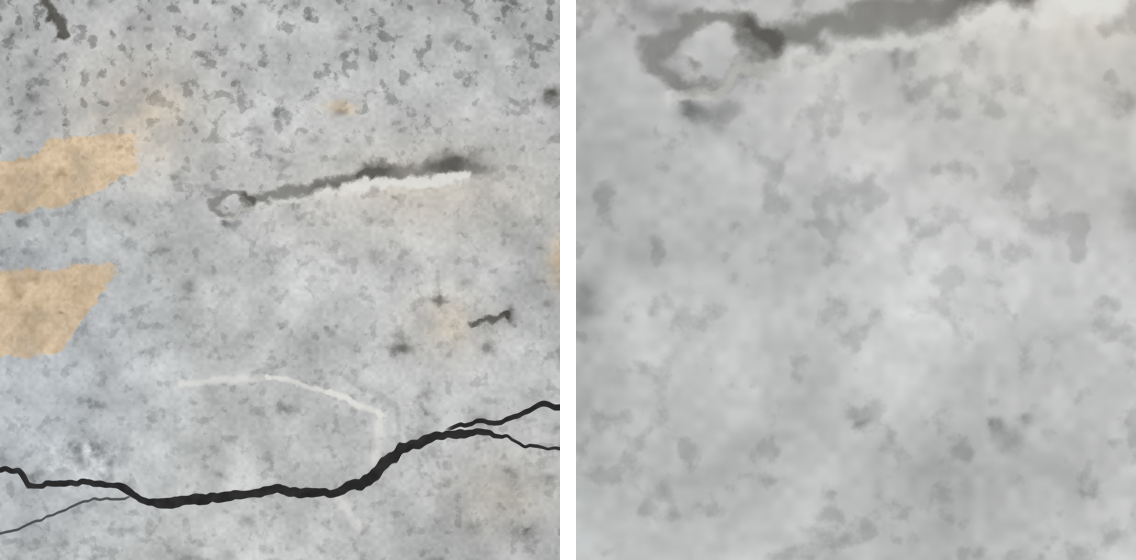
Left: the whole. Right: its middle third, enlarged.
Give the GLSL for this texture, as a WebGL 1 fragment shader.

```glsl
precision highp float;
// Weathered grey concrete: layered value noise gives the mottled skin, height
// curves trace the branching crack, and noise-warped strokes and blobs add
// the worn ochre paint, the gouge, the raised ridges and the pits.
uniform vec2 u_resolution;

const vec3 CONCRETE = vec3(0.736, 0.742, 0.738);
const vec3 OCHRE = vec3(0.825, 0.735, 0.615);
const vec3 CRACK_DARK = vec3(0.17, 0.17, 0.175);
const vec3 PIT_DARK = vec3(0.32, 0.315, 0.3);
const vec3 CHALK = vec3(0.88, 0.88, 0.86);
const float CLOUD = 0.15;    // contrast of broad tone
const float MOTTLE = 0.2;    // contrast of medium blotches
const float GRAIN = 0.055;   // contrast of fine grain
const float RAGGED = 0.024;  // displacement of worn edges

float hash(vec2 p) {
  vec3 q = fract(vec3(p.xyx) * 0.1031);
  q += dot(q, q.yzx + 33.33);
  return fract((q.x + q.y) * q.z);
}

float noise(vec2 p) {
  vec2 i = floor(p), f = fract(p);
  f = f * f * (3.0 - 2.0 * f);
  return mix(mix(hash(i), hash(i + vec2(1, 0)), f.x),
             mix(hash(i + vec2(0, 1)), hash(i + 1.0), f.x), f.y);
}

float fbm(vec2 p) {
  float sum = 0.0, amp = 0.516;
  for (int i = 0; i < 5; i++) {
    sum += amp * noise(p);
    p = mat2(1.6, 1.2, -1.2, 1.6) * p + 17.3;
    amp *= 0.5;
  }
  return sum;
}

// Soft stroke from a to b with half width w.
float stroke(vec2 p, vec2 a, vec2 b, float w) {
  vec2 d = b - a;
  float t = clamp(dot(p - a, d) / dot(d, d), 0.0, 1.0);
  return 1.0 - smoothstep(w * 0.3, w * 1.4, length(p - a - d * t));
}

float blob(vec2 p, float x, float y, float rx, float ry) {
  vec2 d = (p - vec2(x, y)) / vec2(rx, ry);
  return exp(-dot(d, d));
}

float ramp(float a, float b, float x) { return smoothstep(a, b, x); }

float jitter(float x) {
  return 0.01 * (noise(vec2(x * 32.0, 3)) - 0.5) + 0.005 * (noise(vec2(x * 95.0, 8)) - 0.5);
}

float mainCrack(float x) {
  return 0.16 - 0.024 * ramp(0.03, 0.055, x) - 0.03 * ramp(0.18, 0.28, x)
    + 0.016 * ramp(0.36, 0.5, x) + 0.104 * ramp(0.595, 0.79, x)
    - 0.03 * ramp(0.85, 1.0, x) + jitter(x);
}

// Crack coverage from vertical offset, slope and half width.
float crackLine(float dy, float slope, float w) {
  return 1.0 - ramp(w - 0.0012, w + 0.0018, abs(dy) / sqrt(1.0 + slope * slope));
}

void main() {
  vec2 p = gl_FragCoord.xy / u_resolution;
  float fine = fbm(p * 60.0), mid = fbm(p * 21.0 + 5.0), broad = fbm(p * 4.0 + 9.0);
  vec2 warp = vec2(fine, fbm(p * 60.0 + 40.0)) - 0.5;
  vec2 q = p + warp * RAGGED, r = p + warp * RAGGED * 0.5;

  // Concrete skin: darker and rougher at the top, bluish at the left
  float rough = ramp(0.55, 1.0, p.y + 0.15 * (broad - 0.5) - 0.08 * p.x);
  float tone = CLOUD * (broad - 0.5) + MOTTLE * (mid - 0.5)
    + GRAIN * (noise(p * 150.0) - 0.5) - 0.035 * rough;
  tone -= (0.08 + 0.1 * rough) * ramp(0.56, 0.76, fine);
  vec3 col = CONCRETE + tone;
  col += vec3(-0.018, -0.004, 0.016) * blob(p, 0.03, 0.3, 0.25, 0.3);

  // Worn ochre paint and faint warm stains
  float topA = 0.716 + 0.024 * ramp(0.07, 0.082, q.x) + 0.13 * q.x;
  float paintA = ramp(0.0, 0.01, min(topA - q.y, q.y - 0.613 - 1.3 * q.x * q.x))
    * ramp(0.255, 0.235, q.x);
  float lowB = 0.36 + 0.15 * ramp(0.09, 0.225, q.x);
  float paintB = ramp(0.0, 0.01, min(0.521 + 0.07 * q.x - q.y, q.y - lowB))
    * ramp(0.222, 0.195, q.x);
  float stain = 0.4 * blob(p, 0.25, 0.79, 0.1, 0.09) + 0.7 * blob(q, 0.61, 0.806, 0.03, 0.012)
    + 0.9 * blob(q, 1.0, 0.53, 0.022, 0.04) + 0.35 * blob(p, 0.8, 0.42, 0.06, 0.05)
    + 0.25 * blob(p, 0.76, 0.66, 0.2, 0.08) + 0.25 * blob(p, 0.9, 0.12, 0.07, 0.06);
  float paint = max(max(paintA, paintB) * (0.65 + 0.6 * mid), stain * (0.4 + 1.2 * mid));
  col = mix(col, OCHRE + 0.9 * tone + 0.22 * (fine - 0.5), min(paint, 0.95));

  // Scattered pits: one jittered smudge per cell, most cells empty
  for (int k = 0; k < 9; k++) {
    vec2 cell = floor(p * 15.0) + vec2(mod(float(k), 3.0), floor(float(k) / 3.0)) - 1.0;
    vec2 at = (cell + vec2(hash(cell + 3.0), hash(cell + 71.0))) / 15.0;
    float size = 0.004 + 0.007 * hash(cell + 29.0);
    col -= step(0.6, hash(cell + 113.0)) * 0.13 * blob(q, at.x, at.y, size * 1.4, size);
  }

  // Gouge: dark groove above a chalky lip, closed by a ring at the left
  float ring = abs(length((q - vec2(0.415, 0.635)) / vec2(0.036, 0.017)) - 1.0);
  float groove = 0.6 * stroke(q, vec2(0.44, 0.641), vec2(0.66, 0.688), 0.011)
    + 0.5 * stroke(q, vec2(0.65, 0.688), vec2(0.85, 0.7), 0.018) + 0.5 * ramp(0.45, 0.1, ring)
    + 0.55 * blob(q, 0.675, 0.7, 0.024, 0.017) + 0.6 * blob(q, 0.805, 0.712, 0.042, 0.021);
  col = mix(col, PIT_DARK, min(groove * (0.45 + mid), 0.88));
  float lip = stroke(q, vec2(0.63, 0.668), vec2(0.83, 0.682), 0.011)
    + 0.45 * stroke(q, vec2(0.39, 0.611), vec2(0.63, 0.664), 0.005);
  col = mix(col, CHALK, 0.9 * min(lip, 1.0));

  // Raised ridges with a faint outer shadow
  vec2 bend = vec2(0.68, 0.26), crest = vec2(0.48, 0.327);
  float ridge = 0.55 * stroke(r, vec2(0.325, 0.315), crest, 0.007)
    + 0.75 * stroke(r, crest, vec2(0.59, 0.3), 0.005) + 0.75 * stroke(r, vec2(0.59, 0.3), bend, 0.006)
    + 0.5 * stroke(r, bend, vec2(0.67, 0.17), 0.01)
    + 0.45 * stroke(r, vec2(0.605, 0.11), vec2(0.642, 0.055), 0.01);
  col = mix(col, CHALK, min(ridge * (0.5 + mid), 0.9));
  col -= 0.06 * stroke(r, vec2(0.62, 0.325), vec2(0.705, 0.275), 0.007);
  col -= 0.06 * stroke(r, vec2(0.71, 0.27), vec2(0.712, 0.195), 0.006);

  // Larger holes and a crumbled zone
  float holes = 0.85 * blob(q, 0.982, 0.83, 0.016, 0.015) + 0.85 * blob(q, 0.908, 0.437, 0.012, 0.014)
    + 0.75 * stroke(q, vec2(0.84, 0.417), vec2(0.9, 0.436), 0.007)
    + 0.65 * blob(q, 0.717, 0.381, 0.02, 0.009) + 0.5 * blob(q, 0.787, 0.461, 0.018, 0.007)
    + 0.8 * stroke(q, vec2(0.08, 1), vec2(0.117, 0.94), 0.01);
  col = mix(col, PIT_DARK - 0.04, min(holes, 0.95));
  col += blob(p, 0.15, 0.185, 0.07, 0.035) * 0.9 * (fbm(p * 45.0 + 80.0) - 0.5);

  // Branching crack: widest at the centre, thinning to the right
  float x = p.x, slope = (mainCrack(x + 0.002) - mainCrack(x - 0.002)) / 0.004;
  float width = 0.0045 + 0.0035 * ramp(0.17, 0.3, x) - 0.0055 * ramp(0.78, 0.92, x);
  width *= 0.75 + 0.5 * noise(vec2(x * 45.0, 21));
  float crack = crackLine(p.y - mainCrack(x), slope, width);
  float upper = 0.228 + 0.021 * ramp(0.79, 0.86, x) + 0.027 * ramp(0.88, 0.98, x) + jitter(x + 4.0);
  float lower = 0.043 + 0.07 * ramp(-0.03, 0.22, x) + jitter(x + 7.0);
  crack = max(crack, crackLine(p.y - upper, 0.3, 0.005 * x * x) * ramp(0.79, 0.81, x));
  crack = max(crack, 0.75 * crackLine(p.y - lower, 0.4, 0.0018) * ramp(0.25, 0.22, x));
  col = mix(col, CRACK_DARK + 0.1 * (fine - 0.5), crack);
  gl_FragColor = vec4(clamp(col, 0.0, 1.0), 1.0);
}
```
